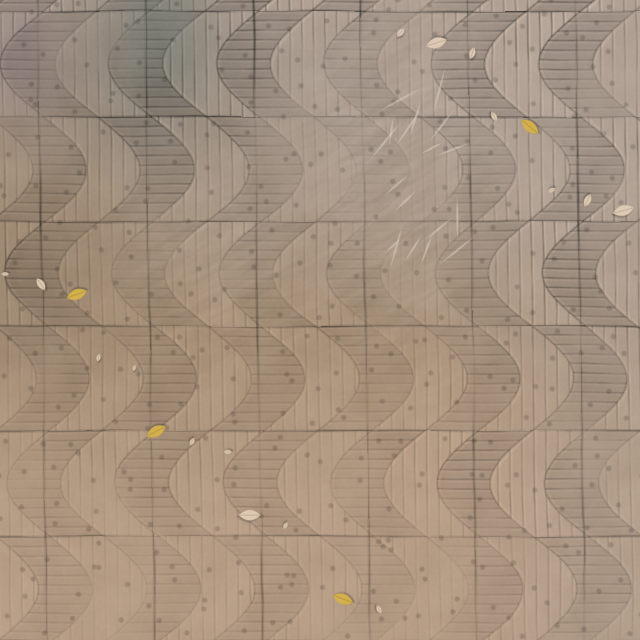
Give the GLSL for this texture, as a WebGL 1 fragment shader.

```glsl
precision highp float;
uniform vec2 u_resolution;

const float PI = 3.14159265;
const vec2 TILES = vec2(5.95, 6.1);    // repeats across and down
const vec2 GROOVES = vec2(9.0, 11.0);  // ribs per tile, upright and level
const float SWING = 0.39;              // sideways reach of the curves

float hash(vec2 p) {
  p = fract(p * vec2(0.1031, 0.1137));
  p += dot(p, p.yx + 33.33);
  return fract((p.x + p.y) * p.x * 17.31);
}

vec2 hash2(vec2 p) {
  return vec2(hash(p), hash(p.yx + 47.7));
}

mat2 turn(float a) {
  return mat2(cos(a), sin(a), -sin(a), cos(a));
}

// Layered warped sines, about -1 to 1
float sines(vec2 p) {
  float sum = 0.0;
  float amp = 0.5;
  for (int i = 0; i < 5; i++) {
    sum += amp * sin(p.x + 1.4 * sin(p.y));
    p = turn(0.9) * p * 1.8 + 2.3;
    amp *= 0.6;
  }
  return sum;
}

// Cellular noise: distance to the nearest scattered point
float cells(vec2 p) {
  vec2 id = floor(p);
  float nearest = 1.0;
  for (int y = -1; y <= 1; y++) {
    for (int x = -1; x <= 1; x++) {
      vec2 o = vec2(float(x), float(y));
      nearest = min(nearest, length(id + o + hash2(id + o + 90.0) - p));
    }
  }
  return nearest;
}

float blob(vec2 p, vec2 center, vec2 radius) {
  vec2 d = (p - center) / radius;
  return exp(-dot(d, d));
}

float stroke(float d, float width, float blur) {
  return 1.0 - smoothstep(width - blur, width + blur, abs(d));
}

// Signed distance to the nearest whole number
float toLine(float x) {
  return fract(x + 0.5) - 0.5;
}

float leaf(vec2 p, vec2 size, float blur) {
  float d = abs(p.y) - size.y * (1.0 - p.x * p.x / (size.x * size.x));
  return 1.0 - smoothstep(-blur, blur, d);
}

// Dust and stain colours across the floor
vec3 ground(vec2 p) {
  vec3 sand = vec3(0.71, 0.61, 0.52);
  vec3 earth = vec3(0.65, 0.56, 0.465);
  vec3 ash = vec3(0.68, 0.62, 0.57);
  float drift = 0.07 * sines(p * 5.0);
  vec3 c = mix(sand, earth, smoothstep(0.15, 0.55, p.y + drift));
  c = mix(c, ash, smoothstep(0.45, 0.95, p.y + 0.3 * p.x - 0.1 + drift));
  c = mix(c, ash, 0.5 * smoothstep(0.65, 1.0, p.x));
  c = mix(c, vec3(0.50, 0.47, 0.43), 0.6 * blob(p, vec2(0.22, 0.88), vec2(0.2, 0.17)));
  c = mix(c, vec3(0.43, 0.48, 0.46), 0.5 * blob(p, vec2(0.25, 0.96), vec2(0.07, 0.12)));
  c = mix(c, vec3(0.54, 0.48, 0.50), 0.5 * blob(p, vec2(0.03, 0.91), vec2(0.06, 0.1)));
  return mix(c, vec3(0.54, 0.47, 0.40), 0.5 * blob(p, vec2(0.03, 0.57), vec2(0.14, 0.15)));
}

void main() {
  vec2 p = gl_FragCoord.xy / u_resolution;
  float px = 1.0 / min(u_resolution.x, u_resolution.y);
  float soft = max(px, 0.0015);

  // Tile grid, slightly skewed; rows count downward
  vec2 warp = 0.012 * vec2(sines(p * 9.0), sines(p.yx * 8.0 + 5.0));
  vec2 g = vec2(p.x, 1.0 - p.y) * TILES - vec2(0.44 - 0.09 * p.y, 0.11) + warp;
  vec2 tile = floor(g);

  // S-curves split ribbed bands, which swap sides at every row
  float phase = g.x - 0.54 + SWING * sin(PI * g.y);
  float slope = SWING * PI * cos(PI * g.y);
  float edge = 0.5 * toLine(phase * 2.0) / sqrt(1.0 + slope * slope) / TILES.x;
  float side = mod(floor(phase * 2.0) + tile.y, 2.0);
  float raised = mix(side, 0.5, 0.5 * stroke(edge, 0.0, soft * 1.5));
  raised = 1.0 - raised;

  // Trodden dirt hides part of the relief
  float worn = blob(p, vec2(0.62, 0.70), vec2(0.15, 0.28));
  worn = max(worn, 0.8 * blob(p, vec2(0.36, 0.58), vec2(0.19, 0.16)));
  float clear = mix(0.42, 1.0, smoothstep(0.1, 0.75, p.y + 0.15 * p.x));
  clear *= (1.0 - 0.78 * worn) * (0.75 + 0.4 * hash(tile + 20.0));
  clear *= clamp(0.9 + 0.5 * sines(p * 14.0 + 3.0), 0.25, 1.15);

  vec3 color = ground(p);
  color *= 1.0 + clear * mix(-0.09, 0.035, raised);

  // Ribs: upright on raised bands, level between them
  vec2 rib = vec2(toLine(g.x * GROOVES.x), toLine(g.y * GROOVES.y)) / (GROOVES * TILES);
  float ribDist = side < 0.5 ? rib.x : rib.y;
  float chipped = 0.75 + 0.35 * sines(g * 7.0);
  color *= 1.0 - 0.24 * clear * chipped * stroke(ribDist, 0.0012, soft);
  color *= 1.0 + 0.06 * clear * stroke(ribDist - 0.0032, 0.0012, soft);

  // Curve rims and tile seams
  color *= 1.0 - 0.20 * clear * stroke(edge, 0.0013, soft);
  color *= 1.0 + 0.06 * clear * stroke(edge - 0.004, 0.0015, soft);
  vec2 seam = vec2(toLine(g.x), toLine(g.y)) / TILES;
  vec2 gap = vec2(sines(vec2(p.y * 13.0, tile.x)), sines(vec2(p.x * 13.0, tile.y + 4.0)));
  gap = clamp(0.24 + 0.3 * gap, 0.06, 0.5) * (0.35 + 0.65 * clear);
  color *= 1.0 - gap.x * stroke(seam.x, 0.0017, soft * 1.3);
  color *= 1.0 - gap.y * stroke(seam.y, 0.0015, soft * 1.3);

  // Smears, mottling and grit
  vec2 wipe = turn(-0.5) * p;
  color += 0.025 * worn * sines(wipe * vec2(25.0, 160.0));
  color += 0.014 * sines(p * 38.0) + 0.012 * (cells(p * 150.0) - 0.5);
  color *= 1.0 - 0.15 * (1.0 - smoothstep(0.04, 0.12, cells(p * 20.0 + 7.0)));

  // Pale scuffs gathered on the worn patch
  for (int i = 0; i < 18; i++) {
    vec2 seed = vec2(float(i) * 3.7 + 1.0, 12.0);
    vec2 at = vec2(0.67, 0.735) + (hash2(seed) - 0.5) * vec2(0.16, 0.26);
    vec2 q = turn(-0.3 - 1.3 * hash(seed + 5.0)) * (p - at);
    float mark = leaf(q, vec2(0.012 + 0.02 * hash(seed + 8.0), 0.0016), soft);
    color = mix(color, vec3(0.86, 0.82, 0.77), 0.55 * mark);
  }

  // Fallen leaves and crumbs
  for (int i = 0; i < 20; i++) {
    float n = float(i);
    vec2 seed = vec2(n * 5.3 + 2.0, 31.0);
    vec2 at = fract(vec2(0.12, 0.54) + n * vec2(0.618, 0.377));
    float size = mod(n, 3.0) < 0.5 ? 0.017 : 0.004 + 0.008 * hash(seed);
    vec2 q = turn(6.28 * hash(seed + 3.0)) * (p - at);
    vec3 tint = mod(n, 6.0) < 0.5 ? vec3(0.83, 0.69, 0.30) : vec3(0.87, 0.79, 0.70);
    color *= 1.0 - 0.25 * leaf(q + 0.002, vec2(size, size * 0.5), soft * 2.0);
    tint *= 1.0 - 0.15 * stroke(q.y, 0.0006, soft);
    color = mix(color, tint, leaf(q, vec2(size, size * 0.48), soft));
  }

  gl_FragColor = vec4(clamp(color, 0.0, 1.0), 1.0);
}
```
